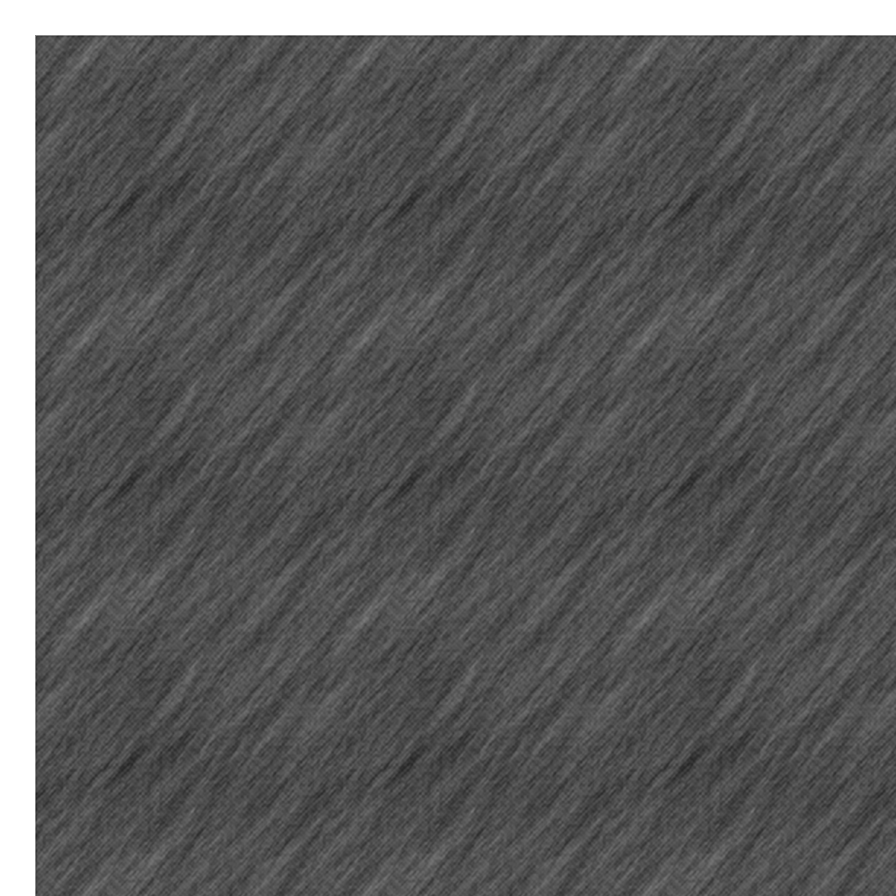
This texture is drawn by a WebGL 2 fragment shader. Its source:

```glsl
#version 300 es
precision highp float;
// Dark embossed slate paper in repeating tiles, with a white margin at the top and left.

#define MARGIN 0.0395
#define TILE 0.3125
#define BASE_GREY 0.298
#define RELIEF 0.036
#define MOTTLE 0.055
#define GRAIN 0.08
#define WEAVE 0.02
#define WEAVE_COUNT 54.0
#define LIGHT_STEP 0.002
#define EDGE_WIDTH 0.002
#define EDGE_SHADE 0.07

uniform vec2 u_resolution;
out vec4 fragColor;

float hash(vec2 p) {
    return fract(sin(dot(p, vec2(127.1, 311.7))) * 43758.5453);
}

// Value noise that wraps over the unit square.
float tiledNoise(vec2 p, vec2 cells) {
    vec2 scaled = p * cells;
    vec2 cell = floor(scaled);
    vec2 f = scaled - cell;
    f = f * f * f * (f * (f * 6.0 - 15.0) + 10.0);
    vec2 lo = mod(cell, cells);
    vec2 hi = mod(cell + 1.0, cells);
    vec2 seed = cells * 1.37;
    float bottom = mix(hash(lo + seed), hash(vec2(hi.x, lo.y) + seed), f.x);
    float top = mix(hash(vec2(lo.x, hi.y) + seed), hash(hi + seed), f.x);
    return mix(bottom, top, f.y);
}

// Height of the creases; the shear draws them out along the rising diagonal.
float creaseHeight(vec2 p) {
    vec2 sheared = vec2(p.x, p.y - p.x);
    float height = 0.0;
    float cells = 10.0;
    for (int octave = 0; octave < 4; octave++) {
        height += tiledNoise(sheared, vec2(0.6 * cells, cells)) / cells;
        cells *= 2.0;
    }
    return height;
}

// Slope seen by a light at the upper left.
float emboss(vec2 p) {
    vec2 away = LIGHT_STEP * vec2(1.0, -1.0);
    return (creaseHeight(p + away) - creaseHeight(p - away)) / (4.0 * LIGHT_STEP);
}

float slateGrey(vec2 p) {
    float mottle = tiledNoise(p, vec2(3.0)) - 0.5
                 + 0.5 * (tiledNoise(p, vec2(7.0)) - 0.5);
    float grain = tiledNoise(p, vec2(96.0)) - 0.5;
    vec2 threads = sin(6.28319 * WEAVE_COUNT * p);
    return BASE_GREY + RELIEF * emboss(p) + MOTTLE * mottle
         + GRAIN * grain + WEAVE * threads.x * threads.y;
}

void main() {
    vec2 uv = gl_FragCoord.xy / u_resolution;
    float pixel = 1.0 / min(u_resolution.x, u_resolution.y);

    // Panel measured from its upper left corner
    vec2 panel = uv - vec2(MARGIN, 1.0 - MARGIN);
    float inside = min(panel.x, -panel.y);
    float coverage = clamp(inside / pixel + 0.5, 0.0, 1.0);

    // Surface with a thin dark rim
    float grey = slateGrey(panel / TILE);
    grey -= EDGE_SHADE * (1.0 - smoothstep(0.5 * EDGE_WIDTH, 1.5 * EDGE_WIDTH, inside));

    fragColor = vec4(vec3(mix(1.0, grey, coverage)), 1.0);
}
```
